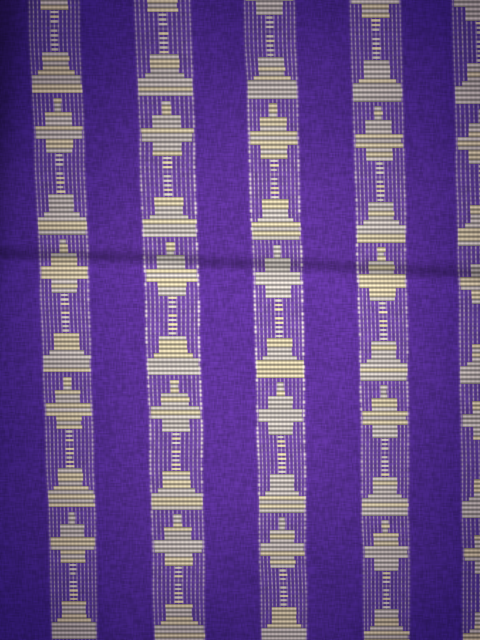
Reproduce this pattern procedurally as a Shadertoy shader.

```glsl
#define VIEW_HEIGHT 6.0
#define RIBS 31.0
#define THREADS 6.0
#define DEEP_PURPLE vec3(0.165, 0.085, 0.39)
#define LIT_PURPLE vec3(0.375, 0.205, 0.61)
#define DIM_YARN vec3(0.60, 0.55, 0.56)
#define LIT_YARN vec3(0.93, 0.90, 0.85)
#define GOLD_TINT vec3(1.0, 0.98, 0.84)
#define LIGHT_CENTRE vec2(2.35, 3.0)

const float TAU = 6.2831853;

float hash(vec2 p) {
    p = fract(p * vec2(0.1031, 0.1137));
    p += dot(p, p.yx + 33.33);
    return fract((p.x + p.y) * p.x * 7.31 + p.y * 41.7);
}

float noise(vec2 p) {
    vec2 i = floor(p), f = fract(p);
    f = f * f * (3.0 - 2.0 * f);
    return mix(mix(hash(i), hash(i + vec2(1, 0)), f.x),
               mix(hash(i + vec2(0, 1)), hash(i + vec2(1, 1)), f.x), f.y);
}

float within(float x, float first, float last) {
    return step(first, x) * step(x, last);
}

// Stripe axes lean and converge slightly down the cloth
float stripeCentre(float stripe, float t) {
    return 0.5 + 0.2 * t + stripe * (1.0 - 0.03 * t)
         + 0.025 * sin(stripe * 0.785) + 0.016 * sin(t * 3.14);
}

// Half width of the motif on each rib: spire, diamond, stem, stepped base
float motifWidth(float rib) {
    float w = 0.15 * within(rib, 1.0, 22.0);
    w = max(w, 0.54 * within(rib, 4.0, 12.0));
    w = max(w, 0.95 * within(rib, 7.0, 9.0));
    w = max(w, 0.53 * within(rib, 22.0, 25.0));
    w = max(w, 0.74 * within(rib, 26.0, 26.0));
    return max(w, 0.99 * within(rib, 27.0, 30.0));
}

void mainImage(out vec4 fragColor, in vec2 fragCoord) {
    float px = VIEW_HEIGHT / iResolution.y;
    vec2 p = fragCoord * px;
    p.y = VIEW_HEIGHT - p.y;
    float t = p.y / VIEW_HEIGHT;

    // Soft light, fold and purple ground
    float falloff = length((p - LIGHT_CENTRE) / vec2(2.9, 3.7));
    float glow = 1.0 - smoothstep(0.2, 1.2, falloff + 0.1 * (noise(p * 1.7) - 0.5));
    float fold = p.y - 2.36 - 0.045 * p.x - 0.03 * (noise(p * 3.0) - 0.5);
    float shade = 1.0 - 0.22 * exp(-fold * fold * 300.0);
    shade += 0.06 * smoothstep(0.0, 0.12, fold) * exp(-max(fold, 0.0) * 1.5);
    shade *= mix(0.55, 1.0, smoothstep(-0.1, 0.45, p.x + 0.12 * p.y));
    float weave = noise(p * vec2(18.0, 75.0)) + noise(p * vec2(75.0, 22.0)) - 1.0;
    vec3 ground = mix(DEEP_PURPLE, LIT_PURPLE, glow) * (1.0 + 0.16 * weave);

    // Stripe coordinates
    float stripe = floor((p.x - stripeCentre(0.0, t)) / (1.0 - 0.03 * t) + 0.48);
    float halfWidth = 0.243 - 0.025 * t + 0.016 * cos(2.1 * (stripe - 1.0));
    float across = p.x - stripeCentre(stripe, t)
                 + 0.012 * (noise(vec2(p.y * 2.5, stripe * 9.0)) - 0.5);
    float edge = halfWidth - abs(across);
    float inside = smoothstep(-px, px, edge);

    // Motif rows, tightening slightly down the cloth
    float down = p.y - 0.875 - 0.026 * stripe;
    float row = 0.746 * down + 0.007 * down * down + 2.0;
    float ribPos = fract(row) * RIBS;
    float rib = floor(ribPos);
    vec2 ribId = vec2(floor(row) * RIBS + rib, stripe * 17.0 + 5.0);
    float ribRandom = hash(ribId);
    float ribRound = 0.5 - 0.5 * cos(TAU * ribPos);

    // Sheer band of pale vertical threads
    float thread = 0.5 + 0.5 * cos(TAU * across / halfWidth * THREADS);
    float sheer = thread * thread * (0.3 + 0.35 * ribRound);
    sheer *= 0.75 + 0.5 * noise(p * vec2(25.0, 12.0));
    vec3 yarn = mix(DIM_YARN, LIT_YARN, glow);
    vec3 color = mix(ground, yarn, inside * (0.1 + 0.75 * sheer));

    // Raised ribbed motif
    float width = motifWidth(rib) * halfWidth;
    float wobble = 0.012 * (ribRandom - 0.5);
    float motif = smoothstep(-px, px, width + wobble - abs(across - wobble * 0.5));
    motif *= step(0.001, width);
    float stem = within(rib, 13.0, 21.0);
    motif *= mix(1.0, smoothstep(0.1, 0.6, ribRound), stem);
    motif *= 1.0 - 0.75 * within(rib, 16.0, 16.0);
    float relief = mix(0.64, 1.06, ribRound) * (0.93 + 0.07 * thread);
    vec3 raised = yarn * relief * (0.92 + 0.14 * ribRandom);
    raised *= mix(vec3(1.0), GOLD_TINT, step(0.6, ribRandom));
    color = mix(color, raised, 0.95 * motif);

    // Metallic selvedge, sparkling where the light is strongest
    float selvedge = exp(-pow(edge / 0.014, 2.0));
    float spark = hash(ribId + vec2(3.0, step(0.0, across) * 7.0));
    float shine = 0.25 + 0.65 * glow * glow * smoothstep(0.2, 0.8, spark);
    color = mix(color, yarn * 1.06, selvedge * shine * (0.4 + 0.6 * ribRound));

    fragColor = vec4(clamp(color * shade, 0.0, 1.0), 1.0);
}
```
